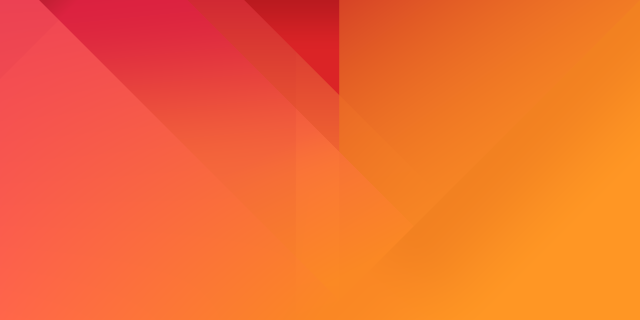
Give the GLSL for this background, as a Shadertoy shader.

```glsl
// Overlapping diagonal paper folds shading from crimson through coral to amber.

// Fold positions, in canvas heights (fall = x - depth, rise = x + depth)
const float FALL_LEFT   = 0.122;
const float FALL_MIDDLE = 0.586;
const float FALL_RIGHT  = 0.763;
const float RISE_CORNER = 0.247;
const float RISE_AMBER  = 2.0;
const float SEAM_SOFT   = 0.925;
const float SEAM_HARD   = 1.06;

// Palette
const vec3 ROSE     = vec3(0.94, 0.27, 0.33);
const vec3 CORAL    = vec3(1.00, 0.40, 0.29);
const vec3 ORANGE   = vec3(0.98, 0.53, 0.14);
const vec3 CRIMSON  = vec3(0.86, 0.13, 0.25);
const vec3 TERRA    = vec3(0.96, 0.41, 0.23);
const vec3 BRICK    = vec3(0.82, 0.16, 0.20);
const vec3 RUST     = vec3(0.93, 0.38, 0.19);
const vec3 MAROON   = vec3(0.72, 0.10, 0.12);
const vec3 SCARLET  = vec3(0.86, 0.14, 0.15);
const vec3 EMBER    = vec3(0.84, 0.26, 0.15);
const vec3 TANGERINE = vec3(0.98, 0.55, 0.14);
const vec3 FOLD     = vec3(0.95, 0.505, 0.13);
const vec3 AMBER    = vec3(1.00, 0.59, 0.14);
const vec3 SHEEN    = vec3(0.015, 0.02, 0.005);

// Antialiased step: 0 below zero, 1 above
float edge(float d) {
    float blur = 0.75 / iResolution.y;
    return smoothstep(-blur, blur, d);
}

float ramp(float from, float to, float value) {
    return clamp((value - from) / (to - from), 0.0, 1.0);
}

// Broad sheet on the left
vec3 leftSheet(float x, float depth) {
    return mix(mix(ROSE, CORAL, depth), ORANGE, clamp(x * depth, 0.0, 1.0));
}

// Long band between the left and middle folds
vec3 crimsonBand(float x, float depth) {
    float tilted = depth + 0.1 * (x - 0.6);
    vec3 upper = mix(CRIMSON, TERRA, smoothstep(-0.05, 0.6, tilted));
    return mix(upper, ORANGE, ramp(0.5, 1.0, depth + 0.5 * (x - 0.8)));
}

// Large sheet to the right of the hard seam
vec3 rightSheet(float x, float depth) {
    float shade = 1.0 - clamp(0.8 * depth + 0.55 * (x - SEAM_HARD), 0.0, 1.0);
    return mix(EMBER, TANGERINE, 1.0 - shade * shade);
}

void mainImage(out vec4 fragColor, in vec2 fragCoord) {
    vec2 p = fragCoord / iResolution.xy;
    float x = 2.0 * p.x;
    float depth = 1.0 - p.y;
    float fall = x - depth;
    float rise = x + depth;
    float pastSeam = edge(x - SEAM_HARD);

    // Left sheet and crimson band, each shaded in the top corner
    float corner = edge(RISE_CORNER - rise);
    float cornerSoft = ramp(RISE_CORNER, 0.14, rise);
    vec3 color = leftSheet(x, depth) - corner * vec3(0.015, 0.015, 0.005);
    vec3 band = crimsonBand(x, depth) - cornerSoft * vec3(0.10, 0.01, 0.05);
    color = mix(color, band, edge(fall - FALL_LEFT));

    // Soft vertical strip of light
    float strip = edge(x - SEAM_SOFT) * (1.0 - 0.6 * pastSeam);
    color += SHEEN * strip * (1.0 - ramp(0.6, 1.0, depth));

    // Translucent brick fold and the dark wedge above it
    vec3 brick = mix(BRICK, RUST, ramp(0.0, 0.47, depth));
    brick += 0.5 * SHEEN * edge(x - SEAM_SOFT);
    vec3 wedge = mix(MAROON, SCARLET, smoothstep(-0.03, 0.17, depth));
    vec3 folds = mix(brick, wedge, edge(fall - FALL_RIGHT));

    // Right sheet with a pale diagonal strip
    vec3 right = rightSheet(x, depth);
    float pale = edge(FALL_RIGHT - fall) * (1.0 - ramp(0.3, 0.6, depth));
    right += SHEEN * pale;
    color = mix(color, mix(folds, right, pastSeam), edge(fall - FALL_MIDDLE));

    // Amber sheet, its fold shadow dissolving towards the lower left
    vec3 foldTone = mix(ORANGE, FOLD, smoothstep(0.25, FALL_MIDDLE, fall));
    vec3 amber = mix(foldTone, AMBER, smoothstep(0.0, 0.55, rise - RISE_AMBER));
    color = mix(color, amber, edge(rise - RISE_AMBER));

    fragColor = vec4(clamp(color, 0.0, 1.0), 1.0);
}
```
